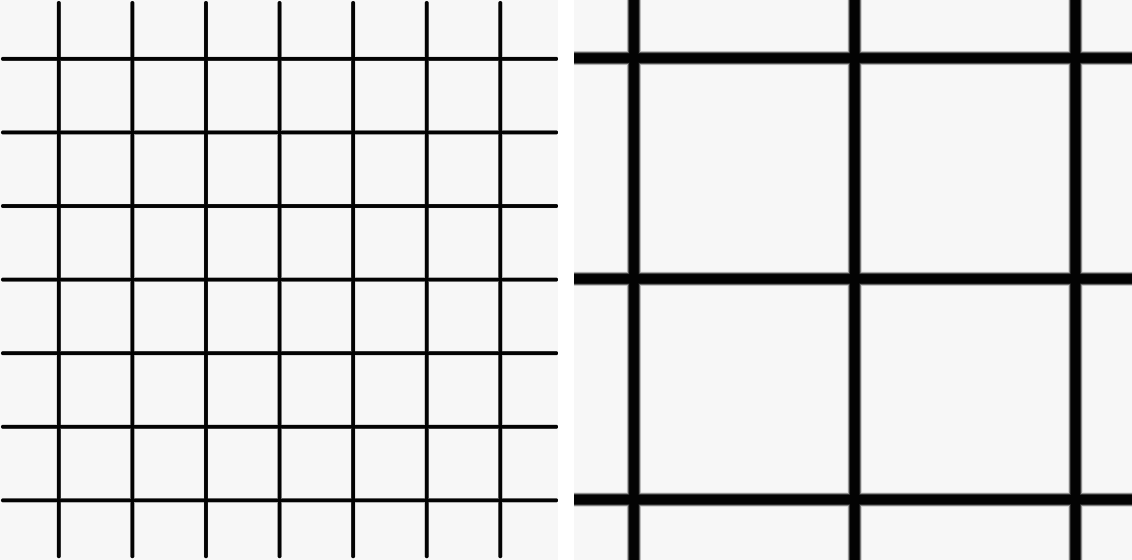
Left: the whole. Right: its middle third, enlarged.
A WebGL 1 fragment shader for this pattern:

```glsl
precision highp float;

uniform vec2 u_resolution;

const vec3 PAPER = vec3(0.968);
const vec3 INK = vec3(0.012);
const vec2 CENTER = vec2(0.001, 0.0007);  // grid offset from the canvas middle
const float PITCH = 0.1314;               // spacing of lines, in canvas heights
const float LINES_PER_SIDE = 3.0;         // lines on each side of the middle one
const float HALF_LENGTH = 0.4975;         // reach of a line including its cap
const float HALF_WIDTH = 0.0035;
const float SOFTNESS = 0.0022;            // width of the blurred line edge

// Signed distance to the nearest round-capped line running along the x axis
float lineSetDistance(vec2 p) {
  float index = clamp(floor(p.y / PITCH + 0.5), -LINES_PER_SIDE, LINES_PER_SIDE);
  float across = p.y - index * PITCH;
  float beyondEnd = max(abs(p.x) - (HALF_LENGTH - HALF_WIDTH), 0.0);
  return length(vec2(beyondEnd, across)) - HALF_WIDTH;
}

void main() {
  vec2 p = (gl_FragCoord.xy - 0.5 * u_resolution) / u_resolution.y - CENTER;

  // Union of horizontal and vertical lines
  float dist = min(lineSetDistance(p), lineSetDistance(p.yx));

  // Edge blur never thinner than one pixel
  float halfEdge = 0.5 * max(SOFTNESS, 1.0 / u_resolution.y);
  float ink = 1.0 - smoothstep(-halfEdge, halfEdge, dist);

  gl_FragColor = vec4(mix(PAPER, INK, ink), 1.0);
}
```
